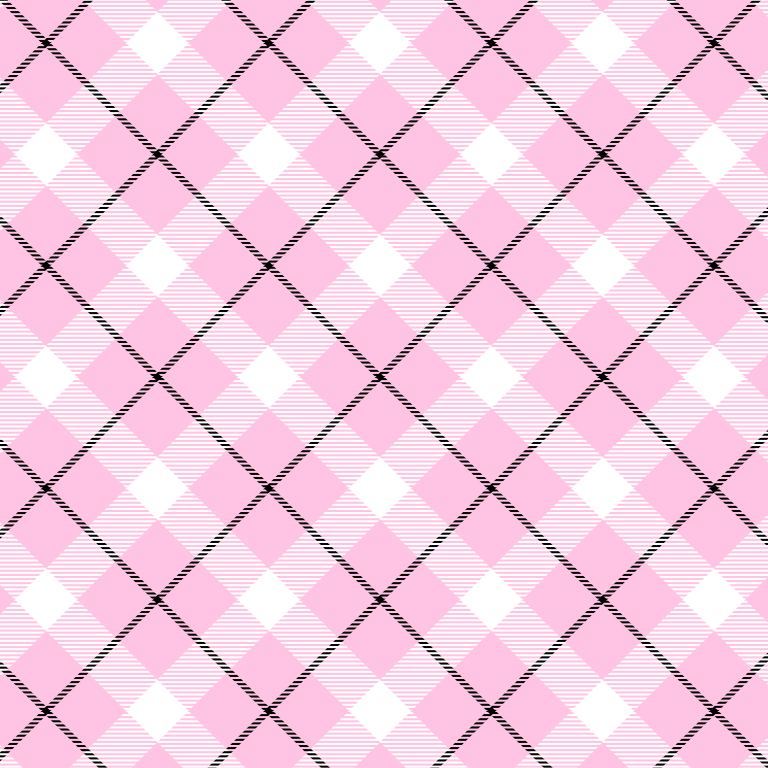
Reproduce this pattern procedurally as a three.js fragment shader.

```glsl
#define PERIOD 0.2899
#define CROSSING vec2(0.4948, 0.5091)
#define ROWS_PER_PERIOD 54.0
#define BAND_HALF 0.14
#define LINE_HALF 0.02
#define PINK vec3(1.0, 0.77, 0.89)
#define WHITE vec3(1.0)
#define BLACK vec3(0.0)

varying vec2 vUv;

// Coverage of a signed distance, positive inside, over one pixel
float coverage(float inside, float pixel) {
  return clamp(inside / pixel + 0.5, 0.0, 1.0);
}

// Distance to the nearest whole number
float toWhole(float t) {
  return abs(fract(t + 0.5) - 0.5);
}

// Colour across one set of threads: thin lines at wholes, wide bands at halves
vec3 threadColor(float t) {
  float pixel = 0.7 * fwidth(t);
  float band = coverage(BAND_HALF - toWhole(t + 0.5), pixel);
  float line = coverage(LINE_HALF - toWhole(t), pixel);
  return mix(mix(PINK, WHITE, band), BLACK, line);
}

void main() {
  // Diagonal thread coordinates
  vec2 p = (vUv - CROSSING) / PERIOD;
  vec3 rising = threadColor(p.x - p.y);
  vec3 falling = threadColor(p.x + p.y);

  // Horizontal weave rows show each set of threads in turn
  float row = p.y * ROWS_PER_PERIOD;
  float over = coverage(0.25 - toWhole(row), fwidth(row));

  gl_FragColor = vec4(mix(falling, rising, over), 1.0);
}
```
